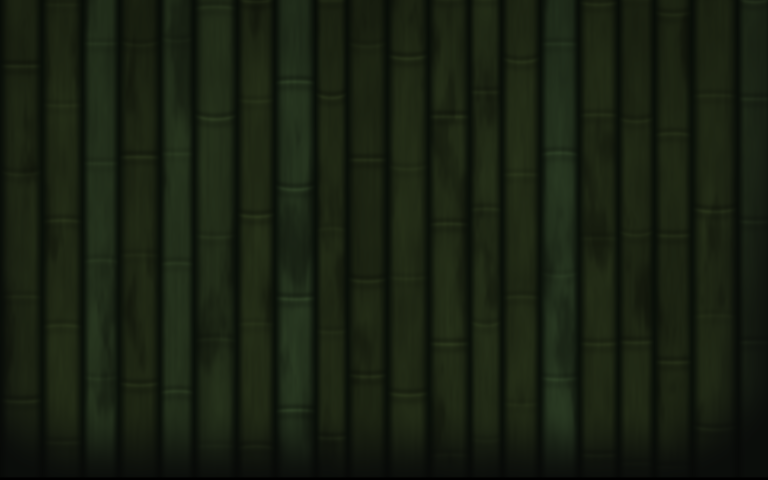
Reproduce this texture procedurally as a Shadertoy shader.

```glsl
// A dim wall of twenty upright bamboo stalks, each split by pale joints.
// Jittered columns give the stalks, jittered rows the joints; stretched
// noise adds stains and grain, and a rounded vignette darkens the rim.

#define STALKS 20.0
#define JOINT_GAP 0.237
#define JOINT_WIDTH 0.0038
#define GROOVE 0.23
#define STAIN 0.30
#define GRAIN 0.09
#define BODY_COLOR vec3(0.124, 0.157, 0.080)
#define JADE_COLOR vec3(0.128, 0.178, 0.106)
#define GROOVE_COLOR vec3(0.032, 0.055, 0.030)
#define RIM_COLOR vec3(0.040, 0.050, 0.040)

float hash(vec2 p) {
    vec3 q = fract(p.xyx * vec3(0.1031, 0.1030, 0.0973));
    q += dot(q, q.yzx + 33.33);
    return fract((q.x + q.y) * q.z);
}

float noise(vec2 p) {
    vec2 cell = floor(p), f = fract(p);
    f = f * f * (3.0 - 2.0 * f);
    float low = mix(hash(cell), hash(cell + vec2(1, 0)), f.x);
    float high = mix(hash(cell + vec2(0, 1)), hash(cell + vec2(1, 1)), f.x);
    return mix(low, high, f.y);
}

float fbm(vec2 p) {
    float sum = 0.0, weight = 0.5;
    for (int i = 0; i < 4; i++) {
        sum += weight * noise(p);
        p = p * 2.03 + 17.3;
        weight *= 0.5;
    }
    return sum / 0.9375;
}

// Left edge of a stalk, in stalk units, slightly leaning with height
float stalkEdge(float id, float y) {
    float offset = 0.03 + 0.22 * hash(vec2(id, 3.0));
    float lean = 0.05 * (hash(vec2(id, 8.0)) - 0.5) * y;
    return id + (offset + lean) * smoothstep(0.0, 2.0, id);
}

void mainImage(out vec4 fragColor, in vec2 fragCoord) {
    vec2 uv = fragCoord / iResolution.xy;
    vec2 p = fragCoord / iResolution.y;

    // Stalk index and position across it
    float x = uv.x * STALKS;
    float id = floor(x);
    if (x < stalkEdge(id, uv.y)) id -= 1.0;
    float left = stalkEdge(id, uv.y);
    float right = stalkEdge(id + 1.0, uv.y);
    float t = (x - left) / (right - left);
    float side = 2.0 * t - 1.0;

    // Signed height above the nearest joint, bowed across the stalk
    float s = uv.y / JOINT_GAP + 7.0 * hash(vec2(id, 21.0));
    float joint = floor(s + 0.5);
    float shift = 0.2 * (hash(vec2(id, joint + 40.0)) - 0.5);
    float bow = (hash(vec2(id, joint + 80.0)) - 0.35) * 0.012 * side * side;
    float d = (s - joint - shift) * JOINT_GAP - bow;
    float strength = mix(0.3, 1.0, hash(vec2(id + 5.0, joint)));

    // Stalk and segment tone
    float below = hash(vec2(id, joint + 120.0));
    float above = hash(vec2(id, joint + 121.0));
    float segment = mix(below, above, smoothstep(-0.003, 0.003, d));
    float stalkTone = hash(vec2(id, 55.0));
    float jade = smoothstep(0.6, 1.0, stalkTone);
    vec3 color = mix(BODY_COLOR, JADE_COLOR, jade);
    color *= 0.88 + 0.22 * stalkTone + 0.10 * (segment - 0.5);

    // Stains and fine vertical grain
    vec2 local = p + vec2(id * 3.7, id * 1.9);
    color *= 1.0 + STAIN * (fbm(local * vec2(24.0, 9.0)) - 0.5);
    color *= 1.0 + GRAIN * (noise(local * vec2(150.0, 14.0)) - 0.5);
    float blotch = smoothstep(0.58, 0.8, fbm(local * vec2(16.0, 5.0) + 9.0));
    color *= 1.0 - 0.3 * blotch;

    // Pale joint ridge between soft dark bands
    float ridge = exp(-d * d / (JOINT_WIDTH * JOINT_WIDTH));
    float upper = (d - 2.2 * JOINT_WIDTH) / (1.6 * JOINT_WIDTH);
    float lower = (d + 3.0 * JOINT_WIDTH) / (2.2 * JOINT_WIDTH);
    float bands = 0.24 * exp(-upper * upper) + 0.16 * exp(-lower * lower);
    color *= 1.0 + strength * (0.26 * ridge - bands);

    // Rounded cross-section and the groove between stalks
    color *= 1.04 - 0.16 * side * side;
    float body = smoothstep(-0.04, GROOVE, t) * smoothstep(-0.04, GROOVE, 1.0 - t);
    color = mix(GROOVE_COLOR, color, body);

    // Vignette, strongest at the lower corners and the right side
    vec2 rim = vec2(abs(uv.x - 0.48) - 0.36, 0.22 - uv.y) / vec2(0.16, 0.22);
    rim = max(rim, 0.0);
    rim.x *= mix(1.0, 0.6, uv.y);
    float shade = smoothstep(0.3, 1.08, length(rim));
    color = mix(color, RIM_COLOR * (0.7 + 0.3 * body), shade);
    color *= 1.0 - 0.12 * smoothstep(0.75, 1.0, uv.y);

    // Black lower border
    color *= smoothstep(0.003, 0.008, uv.y);
    fragColor = vec4(color, 1.0);
}
```
